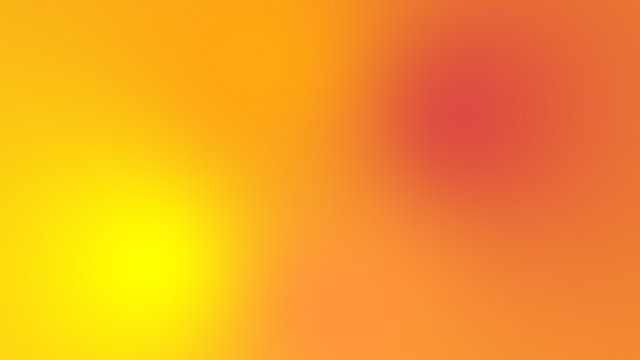
Give the GLSL for this background, as a WebGL 2 fragment shader.

```glsl
#version 300 es
precision highp float;
// Warm four-point gradient: yellow and red glows between amber and peach.

uniform vec2 u_resolution;
out vec4 fragColor;

// Glow centres as fractions of the canvas, origin at the lower left
const vec2 YELLOW_POS = vec2(0.228, 0.270);
const vec2 RED_POS    = vec2(0.723, 0.680);
const vec2 AMBER_POS  = vec2(0.403, 0.830);
const vec2 PEACH_POS  = vec2(0.535, 0.144);

const vec3 YELLOW = vec3(1.000, 1.000, 0.000);
const vec3 RED    = vec3(0.863, 0.295, 0.257);
const vec3 AMBER  = vec3(1.000, 0.650, 0.060);
const vec3 PEACH  = vec3(1.000, 0.580, 0.240);

const float SOFTNESS = 0.0004; // keeps the weights finite at each centre
const float DITHER = 1.0 / 255.0;

// Sine-free hash, 0 to 1
float hash(vec2 p) {
    vec3 q = fract(p.xyx * 0.1031);
    q += dot(q, q.yzx + 33.33);
    return fract((q.x + q.y) * q.z);
}

// Inverse square distance, measured in canvas heights
float glowWeight(vec2 uv, vec2 centre, float aspect) {
    vec2 d = (uv - centre) * vec2(aspect, 1.0);
    return 1.0 / (dot(d, d) + SOFTNESS);
}

void main() {
    vec2 uv = gl_FragCoord.xy / u_resolution;
    float aspect = u_resolution.x / u_resolution.y;

    float yellow = glowWeight(uv, YELLOW_POS, aspect);
    float red    = glowWeight(uv, RED_POS, aspect);
    float amber  = glowWeight(uv, AMBER_POS, aspect);
    float peach  = glowWeight(uv, PEACH_POS, aspect);

    // Normalised blend of the four colours
    vec3 color = YELLOW * yellow + RED * red + AMBER * amber + PEACH * peach;
    color /= yellow + red + amber + peach;

    // Faint dither against banding
    color += (hash(gl_FragCoord.xy) - 0.5) * DITHER;
    fragColor = vec4(clamp(color, 0.0, 1.0), 1.0);
}
```
